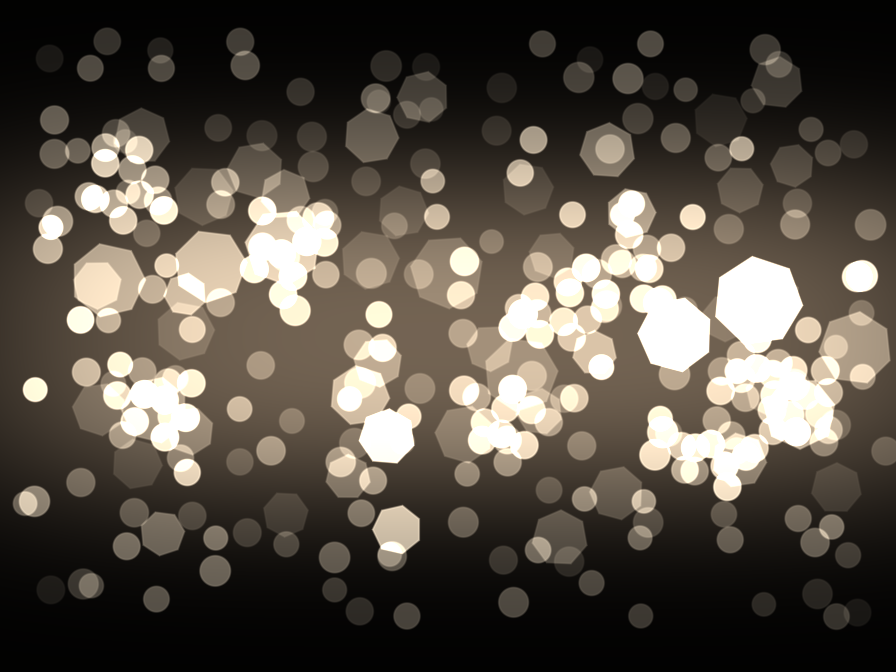
Write a Shadertoy shader that draws this background.

```glsl
// Warm bokeh: a soft brown band of light on black, under many translucent lens spots.
// Heptagons and discs are scattered by hashed low-discrepancy sequences and added up;
// a few large heptagons and a few disc clusters fix the composition.

const float TAU = 6.2831853;
const vec2  CENTER = vec2(0.6667, 0.5);        // middle of a 4:3 frame of height 1
const vec2  GLOW_CENTER = vec2(0.72, 0.5);
const vec2  GLOW_SIZE = vec2(0.80, 0.262);
const vec3  GLOW_COLOR = vec3(0.445, 0.385, 0.32);
const vec3  SPOT_COLOR = vec3(1.0, 0.935, 0.83);
const vec3  BLACK = vec3(0.006, 0.005, 0.004);
const float SPOT_BAND = 0.33;                  // half height where discs stay bright
const float DISC_RADIUS = 0.0208;
const float EDGE_BLUR = 0.0009;
const float RIM_WIDTH = 0.0035;
const float RIM_GAIN = 0.22;
const int DISCS = 190;
const int HEPTAGONS = 38;
const int SATELLITES = 10;                     // discs in each cluster
const int CLUSTERS = 9;
const int ANCHORS = 12;

// Large heptagons: x, y, radius, strength
const vec4 ANCHOR[ANCHORS] = vec4[ANCHORS](
    vec4(0.230, 0.390, 0.050, 0.32), vec4(1.190, 0.385, 0.054, 0.45),
    vec4(1.128, 0.552, 0.067, 1.00), vec4(0.421, 0.632, 0.057, 0.52),
    vec4(1.005, 0.502, 0.056, 1.00), vec4(0.576, 0.350, 0.042, 0.90),
    vec4(0.161, 0.583, 0.056, 0.42), vec4(0.313, 0.604, 0.055, 0.48),
    vec4(1.273, 0.482, 0.055, 0.32), vec4(0.665, 0.595, 0.055, 0.17),
    vec4(0.775, 0.443, 0.056, 0.20), vec4(0.591, 0.212, 0.037, 0.68));

// Disc clusters: x, y, spread
const vec3 CLUSTER[CLUSTERS] = vec3[CLUSTERS](
    vec3(0.234, 0.401, 0.062), vec3(1.195, 0.395, 0.060), vec3(1.070, 0.332, 0.060),
    vec3(0.816, 0.535, 0.062), vec3(0.425, 0.630, 0.075), vec3(0.190, 0.722, 0.070),
    vec3(0.945, 0.590, 0.075), vec3(1.120, 0.445, 0.055), vec3(0.760, 0.375, 0.065));

// Sine-free hash: one number to three
vec3 hash3(float n) {
    vec3 h = fract(vec3(n) * vec3(0.1031, 0.1030, 0.0973));
    h += dot(h, h.yzx + 33.33);
    return fract((h.xxy + h.yzz) * h.zyx);
}

// Evenly spread points in the unit square, loosened by a jitter
vec2 spread(float n, vec2 jitter) {
    return fract(n * vec2(0.7549, 0.5698) + 0.09 * jitter);
}

// Strength of the light band at a height
float band(float y, float halfHeight) {
    return exp(-pow(abs(y - 0.5) / halfHeight, 2.6));
}

float discDistance(vec2 q, float radius) {
    return length(q) - radius;
}

float heptagonDistance(vec2 q, float radius, float turn) {
    float sector = TAU / 7.0;
    float angle = atan(q.x, q.y) + turn;
    float folded = angle - sector * floor(angle / sector + 0.5);
    return length(q) * cos(folded) - radius * cos(0.5 * sector);
}

// Filled spot with a slightly brighter rim
float spot(float d) {
    float blur = EDGE_BLUR + 0.7 / iResolution.y;
    float fill = 1.0 - smoothstep(-blur, blur, d);
    return fill * (1.0 + RIM_GAIN * smoothstep(-RIM_WIDTH, 0.0, d));
}

float anchorLight(vec2 p) {
    float light = 0.0;
    for (int i = 0; i < ANCHORS; i++) {
        vec4 a = ANCHOR[i];
        float turn = hash3(float(i) + 7.0).x;
        light += a.w * spot(heptagonDistance(p - a.xy, a.z, turn));
    }
    return light;
}

// Discs on a golden-angle spiral around each cluster centre
float clusterLight(vec2 p) {
    float light = 0.0;
    for (int i = 0; i < CLUSTERS; i++) {
        for (int j = 0; j < SATELLITES; j++) {
            vec3 h = hash3(float(i * SATELLITES + j) + 301.0);
            float angle = 2.4 * float(j) + TAU * 0.12 * h.x + float(i);
            float reach = CLUSTER[i].z * sqrt((float(j) + h.y) / float(SATELLITES));
            vec2 c = CLUSTER[i].xy + reach * vec2(cos(angle), sin(angle));
            light += mix(0.25, 0.8, h.z) * spot(discDistance(p - c, DISC_RADIUS));
        }
    }
    return light;
}

float scatteredLight(vec2 p) {
    float light = 0.0;
    for (int i = 0; i < HEPTAGONS; i++) {
        vec3 h = hash3(float(i) + 53.0);
        vec2 c = vec2(0.06, 0.19) + vec2(1.22, 0.69) * spread(float(i) + 3.0, h.xy);
        float strength = mix(0.12, 0.5, h.z * h.z) * mix(0.5, 1.0, band(c.y, SPOT_BAND));
        light += strength * spot(heptagonDistance(p - c, mix(0.032, 0.046, h.x), h.y));
    }
    for (int i = 0; i < DISCS; i++) {
        vec3 h = hash3(float(i) + 1009.0);
        vec2 c = vec2(0.03, 0.08) + vec2(1.29, 0.86) * spread(float(i) + 11.0, h.xy);
        float strength = mix(0.18, 0.85, h.z * h.z) * mix(0.32, 1.0, band(c.y, SPOT_BAND));
        light += strength * spot(discDistance(p - c, DISC_RADIUS * mix(0.85, 1.12, h.x)));
    }
    return light;
}

void mainImage(out vec4 fragColor, in vec2 fragCoord) {
    vec2 p = (fragCoord - 0.5 * iResolution.xy) / iResolution.y + CENTER;

    // Background band with rounded ends, then the lens spots
    vec2 g = abs(p - GLOW_CENTER) / GLOW_SIZE;
    vec3 color = BLACK + GLOW_COLOR * exp(-pow(g.x, 4.0) - pow(g.y, 2.6));
    color += SPOT_COLOR * (anchorLight(p) + clusterLight(p) + scatteredLight(p));
    fragColor = vec4(min(color, vec3(1.0)), 1.0);
}
```
